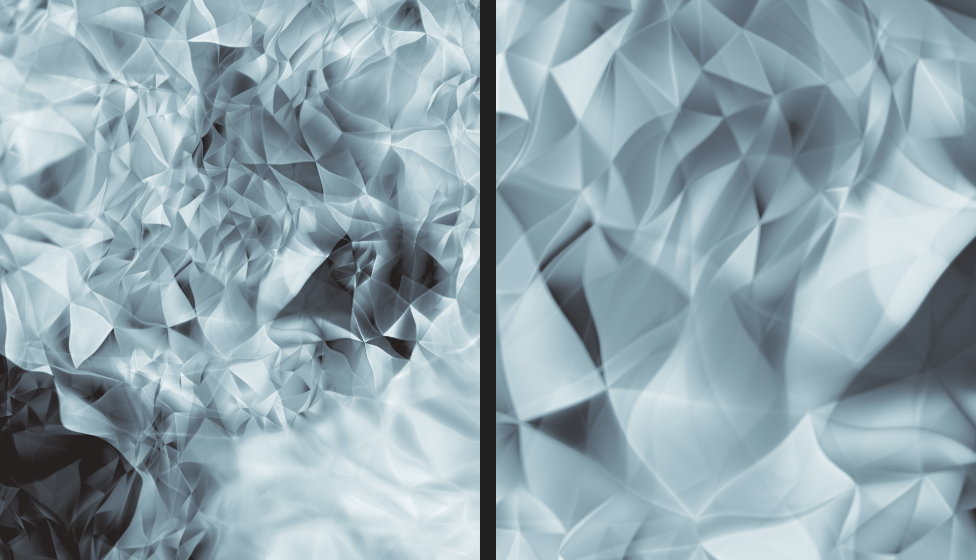
Left, the full canvas; right, a detail of the centre.
A Shadertoy shader for this texture:

```glsl
const vec3 SOOT  = vec3(0.15, 0.13, 0.13);
const vec3 SLATE = vec3(0.28, 0.31, 0.34);
const vec3 STEEL = vec3(0.39, 0.46, 0.51);
const vec3 ICE   = vec3(0.51, 0.62, 0.66);
const vec3 FROST = vec3(0.64, 0.74, 0.78);
const vec3 PALE  = vec3(0.78, 0.85, 0.87);
const vec3 GLINT = vec3(0.95, 0.97, 0.98);

float hash(vec2 p) {
    vec3 q = fract(p.xyx * 0.1031);
    q += dot(q, q.yzx + 33.33);
    return fract((q.x + q.y) * q.z);
}

vec2 hash2(vec2 p) { return vec2(hash(p), hash(p + 57.0)); }

float noise(vec2 p) {
    vec2 i = floor(p), f = fract(p);
    f = f * f * (3.0 - 2.0 * f);
    return mix(mix(hash(i), hash(i + vec2(1, 0)), f.x),
               mix(hash(i + vec2(0, 1)), hash(i + 1.0), f.x), f.y);
}

float cross2(vec2 a, vec2 b) { return a.x * b.y - a.y * b.x; }

float ramp(float a, float b, float x) { return clamp((x - a) / (b - a), 0.0, 1.0); }

mat2 rotation(float a) { return mat2(cos(a), sin(a), -sin(a), cos(a)); }

// One bent triangle of foil: x = weighted tone, y = coverage
vec2 facet(vec2 p, vec2 a, vec2 b, vec2 c, vec2 id, float soft) {
    vec3 w = vec3(cross2(c - b, p - b), cross2(a - c, p - c), cross2(b - a, p - a));
    float area = cross2(b - a, c - a);
    float side = area < 0.0 ? -1.0 : 1.0;
    vec3 d = w * side / vec3(length(c - b), length(a - c), length(b - a));
    float edge = min(d.x, min(d.y, d.z));
    float cover = smoothstep(-soft, soft, edge);

    vec3 corners = vec3(hash(id + 11.0), hash(id + 23.0), hash(id + 37.0));
    float slope = clamp(dot(w, corners) * side / max(abs(area), 0.01), 0.0, 1.0);
    float sheen = 0.5 + 0.5 * sin(6.0 * slope + 6.283 * hash(id + 41.0));
    float crease = (hash(id + 71.0) - 0.35) * exp(-max(edge, 0.0) / 0.025);
    float tone = 0.4 * hash(id + 5.0) + 0.6 * sheen + 0.5 * crease;
    return vec2(tone, 1.0) * cover;
}

// Jittered triangle mesh; blur is in canvas units
float foil(vec2 p, float scale, float angle, float blur, float seed) {
    p = rotation(angle) * p * scale * vec2(1.0, 0.82) + seed;
    float soft = min(blur * scale, 0.45);
    vec2 cell = floor(p), sum = vec2(0.0, 0.0001);
    for (int y = -1; y <= 1; y++)
    for (int x = -1; x <= 1; x++) {
        vec2 i = cell + vec2(x, y);
        vec2 a = i + 0.85 * hash2(i);
        vec2 b = i + vec2(1, 0) + 0.85 * hash2(i + vec2(1, 0));
        vec2 c = i + vec2(0, 1) + 0.85 * hash2(i + vec2(0, 1));
        vec2 d = i + 1.0 + 0.85 * hash2(i + 1.0);
        sum += facet(p, a, b, c, i + 101.0, soft);
        sum += facet(p, b, d, c, i + 307.0, soft);
    }
    return sum.x / sum.y;
}

vec3 foilColor(float t) {
    vec3 c = mix(SOOT, SLATE, ramp(0.14, 0.31, t));
    c = mix(c, STEEL, ramp(0.31, 0.46, t));
    c = mix(c, ICE, ramp(0.46, 0.60, t));
    c = mix(c, FROST, ramp(0.60, 0.725, t));
    c = mix(c, PALE, ramp(0.725, 0.835, t));
    return mix(c, GLINT, ramp(0.835, 1.0, t));
}

void mainImage(out vec4 fragColor, in vec2 fragCoord) {
    vec2 uv = fragCoord / iResolution.y;

    // Uneven bending of the sheet
    vec2 p = uv + 0.07 * (vec2(noise(uv * 5.0), noise(uv * 5.0 + 40.0)) - 0.5);
    p += 0.014 * (vec2(noise(uv * 24.0), noise(uv * 24.0 + 80.0)) - 0.5);

    // Depth of field: soft lower right and upper left
    float fold = p.y - 0.21 - 0.45 * max(p.x - 0.45, 0.0);
    float front = (1.0 - smoothstep(-0.05, 0.01, fold)) * smoothstep(0.34, 0.46, uv.x);
    float back = smoothstep(0.45, 0.6, uv.y) * (1.0 - smoothstep(0.0, 0.22, uv.x));
    float blur = 0.0016 + 0.022 * front + 0.004 * back;

    // Broad panels, smaller folds and fine crumpling
    float broad = foil(p, 6.5, 0.5, blur, 3.0);
    float medium = foil(p, 14.0, -0.4, blur, 47.0);
    float fine = foil(p, 32.0, 0.9, blur, 83.0);
    float upper = smoothstep(0.55, 0.8, uv.y);
    float folds = smoothstep(0.32, 0.56, noise(p * 8.0 + 9.0) + 0.15 * upper + 0.3 * front);
    float crumple = smoothstep(0.55, 0.7, noise(p * 11.0 + 30.0) + 0.08 * upper) * (1.0 - front);
    float s = mix(broad, 0.25 * broad + 0.75 * medium, 0.25 + 0.75 * folds);
    s = mix(s, 0.3 * s + 0.7 * fine, 0.12 + 0.78 * crumple);

    // Bright sheet with a shaded hollow
    float tone = 0.71 + 0.62 * (s - 0.5) - 0.3 * (1.0 - smoothstep(0.0, 0.27, s));
    float hollow = 1.0 - smoothstep(0.6, 1.15, length((p - vec2(0.66, 0.49)) / vec2(0.19, 0.15)));
    tone -= 0.32 * hollow * (1.0 - smoothstep(0.45, 0.8, s));
    tone -= 0.2 * smoothstep(0.6, 0.85, noise(p * 5.0 + 15.0)) * (1.0 - front);
    tone = mix(tone, 0.81 + 0.45 * (s - 0.5), front);

    // Glinting rim along the front fold
    float rim = exp(-abs(fold) / 0.004) * smoothstep(0.12, 0.2, uv.x);
    tone += 0.3 * rim * (noise(p * 30.0) - 0.3);

    // Dark sheet in the lower left corner
    float reach = 0.25 - 0.13 * smoothstep(0.12, 0.24, p.y);
    float inside = min(reach - p.x, min(0.41 - 0.5 * p.x - p.y, 0.19 + 0.8 * p.y - p.x));
    float shadow = smoothstep(-0.002, 0.003, inside);
    tone = mix(tone, 0.09 + 0.42 * s * s, shadow);

    fragColor = vec4(foilColor(tone), 1.0);
}
```
